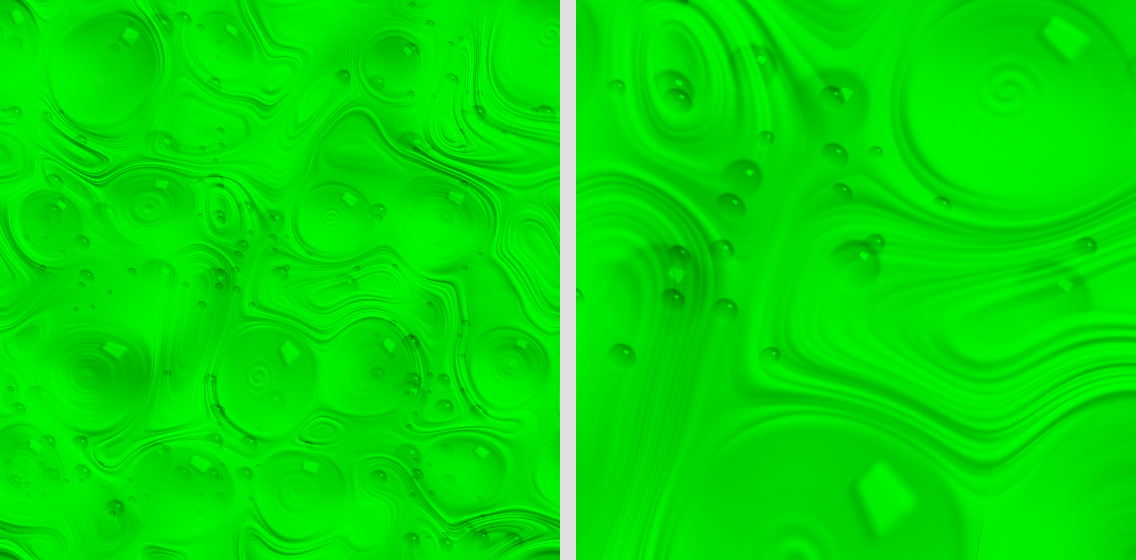
Left: the whole. Right: its middle third, enlarged.
Reproduce this texture procedurally as a WebGL 1 fragment shader.

```glsl
precision highp float;
uniform vec2 u_resolution;

const float BASE_GREEN = 0.893;     // level of the calm liquid
const float BRIGHT_RANGE = 0.095;   // soft ceiling above the base
const float BROAD_CONTRAST = 0.24;
const float STRAND_CONTRAST = 1.2;
const float STRAND_TINT = 0.1;
const float STRAND_FREQ = 7.0;
const float EMBOSS_STEP = 0.003;
const float BIG_COUNT = 4.0;        // large bubbles per side, even
const float BIG_JITTER = 0.4;
const float BIG_MIN = 0.18;
const float BIG_MAX = 0.4;
const float BIG_BLEND = 10.0;
const float WARP = 0.045;
const vec2 LIGHT = vec2(0.5, 0.87);

vec2 hash2(vec2 c) {
  c = vec2(dot(c, vec2(127.1, 311.7)), dot(c, vec2(269.5, 183.3)));
  return fract(sin(c) * 43758.5);
}

float corner(vec2 cell, vec2 offset, vec2 f, float period) {
  return dot(hash2(mod(cell + offset, period)) * 2.0 - 1.0, f - offset);
}

// Gradient noise that wraps after a whole number of cells
float gnoise(vec2 p, float period) {
  vec2 c = floor(p), f = fract(p);
  vec2 u = f * f * f * (f * (f * 6.0 - 15.0) + 10.0);
  float low = mix(corner(c, vec2(0, 0), f, period), corner(c, vec2(1, 0), f, period), u.x);
  float high = mix(corner(c, vec2(0, 1), f, period), corner(c, vec2(1, 1), f, period), u.x);
  return mix(low, high, u.y);
}

vec2 swirl(vec2 uv) {
  return vec2(gnoise(uv * 4.0 + 0.37, 4.0), gnoise(uv * 4.0 + vec2(1.71, 2.43), 4.0));
}

// Blended distance to the large bubbles; nearest = local position and seed
float bubbleField(vec2 uv, out vec3 nearest) {
  vec2 p = uv * BIG_COUNT, cell = floor(p);
  float sum = 0.0, best = 9.0;
  nearest = vec3(9.0);
  for (int j = -1; j <= 1; j++) {
    for (int i = -1; i <= 1; i++) {
      vec2 id = cell + vec2(float(i), float(j));
      vec2 key = mod(id, BIG_COUNT);
      vec2 rnd = hash2(key + 3.0);
      vec2 centre = id + 0.5 + BIG_JITTER * (rnd - 0.5);
      centre.x += 0.5 * mod(key.y, 2.0) - 0.25;
      float radius = mix(BIG_MIN, BIG_MAX, hash2(key + 17.0).x);
      float d = length(p - centre) - radius;
      sum += exp(-BIG_BLEND * d);
      if (d < best) {
        best = d;
        nearest = vec3((p - centre) / radius, rnd.x);
      }
    }
  }
  return -log(sum) / BIG_BLEND;
}

// Height of the thin strands that stream around the bubbles
float strandHeight(vec2 uv, out vec3 nearest, out float field) {
  vec2 bend = swirl(uv);
  field = bubbleField(uv + WARP * bend, nearest);
  float drift = gnoise(uv * 4.0 + 1.5 * bend, 4.0);
  float outside = smoothstep(-0.03, 0.22, field);
  float stream = field + 1.25 * drift * outside;
  float fine = gnoise(vec2(stream * STRAND_FREQ, bend.x * 2.0), 64.0);
  fine += 0.55 * abs(gnoise(vec2(stream * STRAND_FREQ * 2.2, bend.y * 2.0 + 9.0), 64.0));
  float patches = smoothstep(-0.25, 0.25, gnoise(uv * 5.0 + bend, 5.0));
  float rings = mix(0.12, 0.5, step(nearest.z, 0.35));
  return fine * mix(0.3, 1.0, patches) * mix(rings, 1.0, smoothstep(-0.08, 0.03, field));
}

float glint(vec2 q, vec2 size, float turn) {
  float c = cos(turn), s = sin(turn);
  q = mat2(c, s, -s, c) * q;
  vec2 d = abs(q) - size * (1.0 + 2.0 * q.x);
  return 1.0 - smoothstep(0.0, 0.09, length(max(d, 0.0)));
}

float bigBubbleTone(vec3 bubble) {
  vec2 q = bubble.xy;
  float dist = length(q), facing = dot(q, LIGHT);
  float inside = 1.0 - smoothstep(0.96, 1.02, dist);
  float tone = inside * (0.045 - 0.145 * smoothstep(-0.75, 0.8, facing));
  // Rim line and shadow crescent on the upper side
  float upper = smoothstep(0.0, 1.0, facing);
  tone -= 0.08 * upper * exp(-pow((dist - 1.0) / 0.035, 2.0));
  tone -= (1.0 - inside) * 0.07 * upper * exp(-6.0 * max(dist - 1.0, 0.0));
  // Spiral ripple inside some bubbles
  vec2 s = q - vec2(-0.08, 0.12);
  float r = length(s) + 0.001;
  float ripple = sin(r * 42.0 + atan(s.y, s.x)) * dot(s / r, LIGHT);
  tone += step(0.7, bubble.z) * 0.08 * ripple * smoothstep(0.45, 0.1, r) * smoothstep(0.0, 0.06, r);
  // Window reflection with a dark side
  vec2 g = q - vec2(0.3 + 0.15 * bubble.z, 0.58);
  vec2 pane = mix(vec2(0.06, 0.04), vec2(0.12, 0.06), fract(bubble.z * 7.0));
  float turn = 0.3 + 0.6 * bubble.z;
  tone -= 0.09 * glint(g + vec2(0.06, 0.03), pane * 1.1, turn);
  return tone + 0.23 * glint(g, pane, turn);
}

// One possible small bubble per cell, gathered in clusters
float smallBubbles(vec2 uv, float count, float chance, vec2 radii, float strength) {
  vec2 p = uv * count, id = mod(floor(p), count);
  vec2 rnd = hash2(id + count), kind = hash2(id + count + 31.0);
  float cluster = gnoise((floor(p) + 0.5) / count * 5.0 + 0.6, 5.0);
  float exists = step(kind.x, chance + 0.9 * cluster);
  float radius = mix(radii.x, radii.y, kind.y);
  vec2 q = (fract(p) - 0.5 - (rnd - 0.5) * (1.0 - 2.6 * radius)) / radius;
  q.x += 0.5 * (rnd.x - 0.5) * q.y;
  float dist = length(q), facing = dot(q, LIGHT);
  float body = 1.0 - smoothstep(0.82, 1.08, dist);
  float tone = body * (-0.06 - 0.1 * facing);
  tone -= 0.06 * exp(-pow((dist - 0.95) / 0.13, 2.0)) * smoothstep(-0.4, 0.8, facing);
  return exists * strength * (tone + 0.2 * glint(q - vec2(0.34, 0.42), vec2(0.1, 0.06), 0.5));
}

void main() {
  vec2 uv = gl_FragCoord.xy / u_resolution;
  vec3 bubble, otherBubble;
  float field, otherField;
  float height = strandHeight(uv, bubble, field);
  float lit = strandHeight(uv + LIGHT * EMBOSS_STEP, otherBubble, otherField);

  float tone = BROAD_CONTRAST * gnoise(uv * 6.0 + 1.2 * swirl(uv) + 2.2, 6.0);
  tone += STRAND_CONTRAST * clamp(height - lit, -0.16, 0.16) + STRAND_TINT * height;
  tone += bigBubbleTone(bubble);
  float drops = smallBubbles(uv, 9.0, 0.16, vec2(0.2, 0.32), 0.8);
  drops += smallBubbles(uv, 17.0, 0.16, vec2(0.18, 0.32), 1.2);
  drops += smallBubbles(uv, 32.0, 0.06, vec2(0.14, 0.28), 1.3);
  tone += drops * mix(0.45, 1.0, smoothstep(-0.06, 0.02, field));

  // Soft ceiling keeps the lights even while darks stay deep
  float bright = BRIGHT_RANGE * (1.0 - exp(-max(tone, 0.0) / BRIGHT_RANGE));
  gl_FragColor = vec4(0.0, BASE_GREEN + bright + min(tone, 0.0), 0.0, 1.0);
}
```
